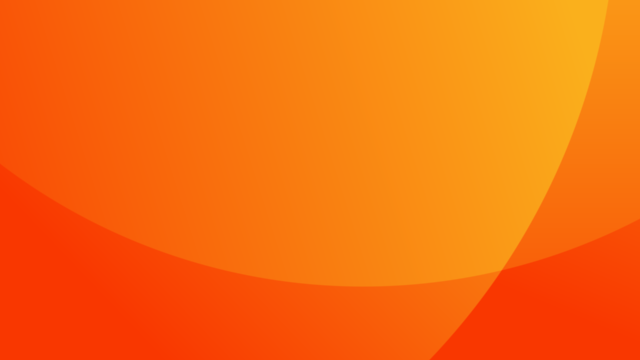
This background is drawn by a WebGL 2 fragment shader. Its source:

```glsl
#version 300 es
precision highp float;
// Warm orange background: two large overlapping discs split it into four soft gradients.

uniform vec2 u_resolution;
out vec4 outColor;

// Antialiased coverage of a disc, 1 inside and 0 outside.
float disc(vec2 p, vec2 center, float radius) {
    float pixel = 1.0 / u_resolution.y;
    return smoothstep(pixel, -pixel, length(p - center) - radius);
}

// Linear ramp with the given value at an anchor point, clamped to 0..1.
float ramp(vec2 p, vec2 anchor, float value, vec2 slope) {
    return clamp(value + dot(p - anchor, slope), 0.0, 1.0);
}

// Flame palette from red to golden yellow.
vec3 flame(float warmth) {
    return mix(vec3(0.975, 0.215, 0.0), vec3(0.98, 0.69, 0.11), warmth);
}

void main() {
    // Canvas height is one unit; x is scaled to a 16:9 frame.
    vec2 p = gl_FragCoord.xy / u_resolution * vec2(16.0 / 9.0, 1.0);

    float upperDisc = disc(p, vec2(1.009, 1.866), 1.662);
    float leftDisc = disc(p, vec2(-0.163, 1.298), 1.877);

    // One gradient for each region.
    vec3 overlap = flame(ramp(p, vec2(0.889, 0.5), 0.6, vec2(0.47, 0.15)));
    vec3 leftOnly = flame(ramp(p, vec2(0.889, 0.12), 0.25, vec2(0.45, 0.43)));
    vec3 upperOnly = flame(ramp(p, vec2(1.778, 1.0), 0.79, vec2(0.0, 0.6)));
    vec3 corner = flame(ramp(p, vec2(1.778, 0.375), 0.2, vec2(0.25, 0.6)));

    // Blend the regions across the disc edges.
    vec3 leftSide = mix(leftOnly, overlap, upperDisc);
    vec3 rightSide = mix(corner, upperOnly, upperDisc);
    outColor = vec4(mix(rightSide, leftSide, leftDisc), 1.0);
}
```
